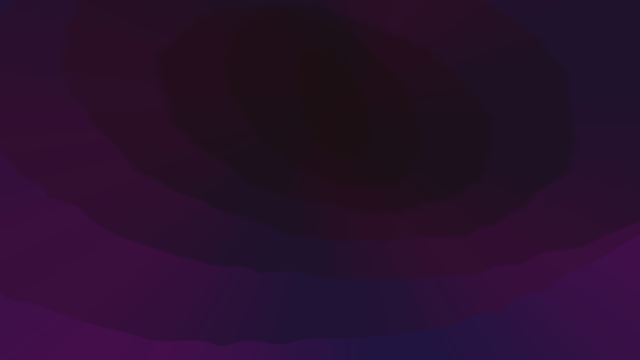
Reproduce this background procedurally as a Shadertoy shader.

```glsl
// Dark violet cavern: nested ragged ovals with a twisting red and blue tint.

const int LAYERS = 6;
const vec2 HUB = vec2(0.926, 0.70);

// Centre and radii of each oval, outermost first, in canvas heights.
const vec4 OVALS[LAYERS] = vec4[](
    vec4(0.741, 0.664, 1.185, 0.620),
    vec4(1.019, 0.769, 1.076, 0.544),
    vec4(0.887, 0.757, 0.713, 0.417),
    vec4(0.903, 0.699, 0.463, 0.273),
    vec4(0.896, 0.722, 0.273, 0.220),
    vec4(0.926, 0.711, 0.104, 0.144));
const float SLANTS[LAYERS] = float[](0.0, 0.0, 0.146, 0.2, 0.4, 0.6);

// Layered sines over whole turns, with sharpened crests for a torn edge.
float raggedEdge(float angle, float seed) {
    float drift = sin(angle * 9.0 + seed * 2.3);
    float scallop = abs(sin(angle * 14.0 + seed * 1.7 + drift)) - 0.6;
    float ripple = sin(angle * 37.0 + seed * 4.1 + 2.0 * drift);
    return 0.45 * drift + 0.7 * scallop + 0.18 * ripple;
}

// Approximate signed distance to a slanted oval, negative inside.
float ovalDistance(vec2 p, vec4 oval, float slant, float seed) {
    vec2 d = p - oval.xy;
    d.y += slant * d.x;
    vec2 q = d / oval.zw;
    float wobble = 0.018 * sqrt(oval.w) * raggedEdge(atan(q.y, q.x), seed);
    return (length(q) - 1.0) * oval.w + wobble;
}

// Tint of one layer: three warm lobes around the hub, turning with depth.
vec3 layerColor(float angle, float depth) {
    float outward = pow(1.0 - depth / float(LAYERS), 1.5);
    vec3 warm = mix(vec3(0.113, 0.055, 0.075), vec3(0.265, 0.055, 0.29), outward);
    vec3 cool = mix(vec3(0.105, 0.060, 0.078), vec3(0.130, 0.078, 0.25), outward);
    float phase = 1.85 - 0.28 * depth;
    float lobe = 0.5 + 0.5 * cos(3.0 * (angle - phase));
    float streak = 0.035 * sin(angle * 23.0 + depth * 2.0 + sin(angle * 11.0));
    return mix(cool, warm, clamp(lobe + streak, 0.0, 1.0));
}

void mainImage(out vec4 fragColor, in vec2 fragCoord) {
    vec2 p = fragCoord / iResolution.y;
    float angle = atan(p.y - HUB.y, p.x - HUB.x);
    vec3 color = layerColor(angle, 0.0);

    // Paint inward; the edges grow softer toward the core.
    for (int i = 0; i < LAYERS; i++) {
        float depth = float(i + 1);
        float dist = ovalDistance(p, OVALS[i], SLANTS[i], depth);
        float soft = 1.0 / iResolution.y + 0.0006 * depth * depth;
        float cover = 1.0 - smoothstep(-soft, soft, dist);
        color = mix(color, layerColor(angle, depth), cover);
    }
    fragColor = vec4(color, 1.0);
}
```
